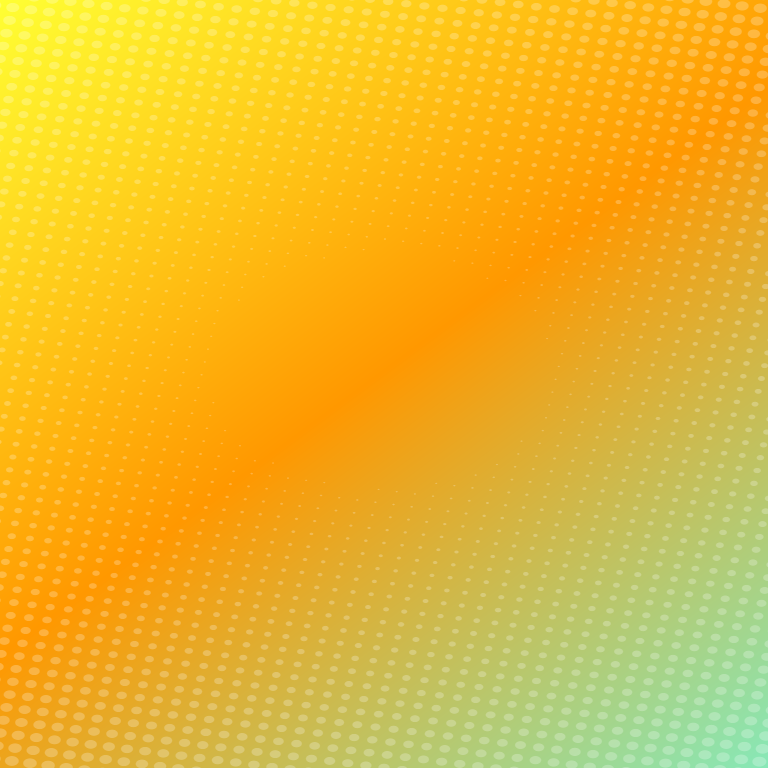
This background is drawn by a Shadertoy shader. Its source:

```glsl
// Diagonal yellow, orange and mint gradient under a tilted halftone of pale oval dots.

#define GRADIENT_DIR vec2(0.595, -0.804)  // from upper left to lower right
#define RIDGE 0.687                       // where the gradient turns pure orange
#define CELLS vec2(41.72, 58.99)          // halftone cells across the canvas
#define TILT radians(10.0)
#define DOT_ANCHOR vec2(0.3472, 0.3637)   // centre of one dot
#define HALFTONE_CENTER vec2(0.495, 0.518)
#define CLEAR_RADIUS 9.1                  // dot-free zone, in cells
#define DOT_MIN 0.045
#define DOT_GROWTH 0.0122                 // radius gained per cell outward
#define DOT_ALPHA 0.24

const vec3 YELLOW = vec3(1.0, 1.0, 0.20);
const vec3 ORANGE = vec3(1.0, 0.596, 0.0);
const vec3 MINT = vec3(0.53, 0.91, 0.72);

// Three-stop linear gradient between opposite corners.
vec3 background(vec2 uv) {
    float t = dot(uv - vec2(0.0, 1.0), GRADIENT_DIR);
    float end = GRADIENT_DIR.x - GRADIENT_DIR.y;
    vec3 upper = mix(YELLOW, ORANGE, clamp(t / RIDGE, 0.0, 1.0));
    return mix(upper, MINT, clamp((t - RIDGE) / (end - RIDGE), 0.0, 1.0));
}

// Canvas position to tilted cell coordinates, with dots at whole numbers.
vec2 toCells(vec2 uv) {
    float c = cos(TILT), s = sin(TILT);
    vec2 q = (uv - DOT_ANCHOR) * CELLS;
    return vec2(c * q.x - s * q.y, s * q.x + c * q.y);
}

// Coverage of the dot in the current cell; dots grow away from the centre.
float halftone(vec2 uv) {
    vec2 cell = toCells(uv);
    vec2 dotCenter = floor(cell + 0.5);
    float outward = length(dotCenter - toCells(HALFTONE_CENTER)) - CLEAR_RADIUS;
    float radius = DOT_MIN + DOT_GROWTH * max(outward, 0.0);
    float pixel = dot(CELLS / iResolution.xy, vec2(0.5));
    float coverage = clamp((radius - length(cell - dotCenter)) / pixel + 0.5, 0.0, 1.0);
    return coverage * step(0.0, outward);
}

void mainImage(out vec4 fragColor, in vec2 fragCoord) {
    vec2 uv = fragCoord / iResolution.xy;
    vec3 color = mix(background(uv), vec3(1.0), DOT_ALPHA * halftone(uv));
    fragColor = vec4(color, 1.0);
}
```
